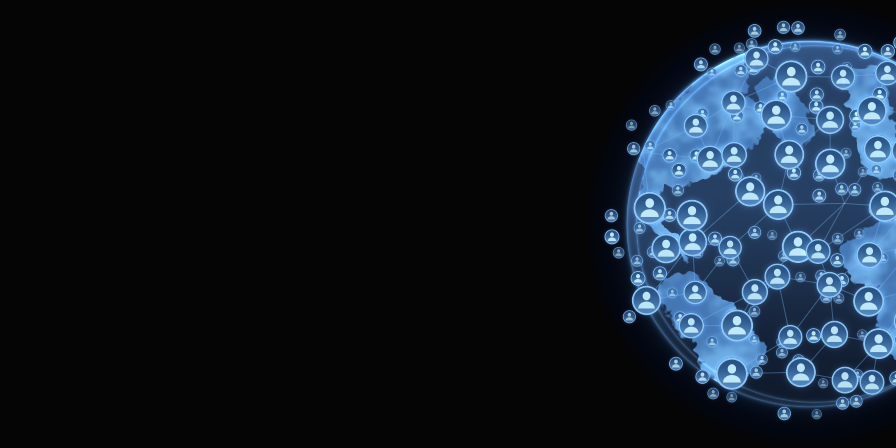
A Shadertoy shader for this background:

```glsl
// Night-blue globe at the right, covered by a linked network of user badges.

// Lengths are in canvas heights
const vec2 GLOBE_CENTER = vec2(1.807, 0.5);
const float GLOBE_RADIUS = 0.408;
const float HALO_RADIUS = 0.51;
const float BIG_CELL = 0.098;
const float SMALL_CELL = 0.046;
const float COAST_ROUGHNESS = 0.045;
const float LINK_WIDTH = 0.0011;

const vec3 BACKDROP = vec3(0.02);
const vec3 HALO = vec3(0.005, 0.018, 0.055);
const vec3 OCEAN_DARK = vec3(0.06, 0.10, 0.17);
const vec3 OCEAN = vec3(0.15, 0.25, 0.39);
const vec3 LAND_BLUE = vec3(0.28, 0.49, 0.74);
const vec3 LAND_LIGHT = vec3(0.45, 0.71, 0.94);
const vec3 BADGE_BLUE = vec3(0.16, 0.32, 0.52);
const vec3 ICE = vec3(0.75, 0.91, 0.98);

// Continents as thick strokes (start, end), relative to the globe center
const int STROKES = 10;
const vec4 STROKE[STROKES] = vec4[STROKES](
    vec4(-0.336, 0.161, -0.18, 0.33), vec4(-0.284, 0.135, -0.154, 0.227),
    vec4(-0.354, 0.109, -0.344, 0.018), vec4(-0.344, 0.005, -0.27, -0.086),
    vec4(-0.08, 0.30, -0.03, 0.21), vec4(-0.284, -0.151, -0.15, -0.28),
    vec4(-0.27, -0.19, -0.18, -0.32), vec4(0.12, 0.31, 0.17, 0.15),
    vec4(0.13, -0.08, 0.22, -0.05), vec4(0.20, -0.06, 0.20, -0.25));
const float STROKE_RADIUS[STROKES] = float[STROKES](
    0.05, 0.055, 0.02, 0.008, 0.038, 0.05, 0.04, 0.045, 0.065, 0.05);

float hash(vec2 p) {
    return fract(sin(dot(p, vec2(127.1, 311.7))) * 43758.5453);
}

float noise(vec2 p) {
    vec2 i = floor(p), f = fract(p);
    f = f * f * (3.0 - 2.0 * f);
    return mix(mix(hash(i), hash(i + vec2(1, 0)), f.x),
               mix(hash(i + vec2(0, 1)), hash(i + vec2(1, 1)), f.x), f.y);
}

float fbm(vec2 p) {
    return 0.55 * noise(p) + 0.3 * noise(p * 2.1 + 7.0) + 0.15 * noise(p * 4.3 + 3.0);
}

float segmentDistance(vec2 p, vec2 a, vec2 b) {
    vec2 ab = b - a;
    return length(p - a - ab * clamp(dot(p - a, ab) / dot(ab, ab), 0.0, 1.0));
}

float fill(float d, float pixel) { return clamp(0.5 - d / pixel, 0.0, 1.0); }

float landDistance(vec2 p) {
    float d = 1.0;
    for (int i = 0; i < STROKES; i++)
        d = min(d, segmentDistance(p, STROKE[i].xy, STROKE[i].zw) - STROKE_RADIUS[i]);
    return d + (fbm(p * 34.0) - 0.5) * COAST_ROUGHNESS;
}

vec2 nodePosition(vec2 cell, float size) {
    vec2 jitter = vec2(hash(cell + 3.1), hash(cell + 8.7)) - 0.5;
    return (cell + 0.5 + 0.62 * jitter) * size;
}

// Ringed disc holding a head and shoulders
vec3 drawBadge(vec3 color, vec2 p, float radius, float opacity, float pixel) {
    vec2 q = p / radius;
    float soft = pixel / radius, r = length(q);
    vec3 badge = mix(BADGE_BLUE, LAND_LIGHT, 0.55 * smoothstep(0.7, -0.9, q.y));
    float head = length((q - vec2(0, 0.3)) * vec2(1.1, 1.0)) - 0.29;
    float body = max(length((q + vec2(0, 0.52)) * vec2(0.8, 1.0)) - 0.44, -0.55 - q.y);
    badge = mix(badge, ICE, fill(min(head, body), soft));
    badge = mix(badge, mix(LAND_LIGHT, ICE, 0.4), fill(abs(r - 0.94) - 0.06, soft));
    color += LAND_BLUE * 0.22 * opacity * exp(-7.0 * max(r - 1.0, 0.0));
    return mix(color, badge, opacity * fill(r - 1.0, soft));
}

vec3 drawLinks(vec3 color, vec2 p, float pixel) {
    vec2 home = floor(p / BIG_CELL);
    for (int k = 0; k < 12; k++) {
        vec2 cell = home - vec2(k % 2, (k / 2) % 2);
        vec2 stepTo = k < 4 ? vec2(1, 0) : k < 8 ? vec2(0, 1) : vec2(1, 1);
        vec2 a = nodePosition(cell, BIG_CELL), b = nodePosition(cell + stepTo, BIG_CELL);
        float shown = step(0.35, hash(cell + stepTo * 5.3))
                    * step(max(length(a), length(b)), GLOBE_RADIUS);
        float line = fill(segmentDistance(p, a, b) - LINK_WIDTH, pixel);
        color = mix(color, LAND_LIGHT, 0.4 * shown * line);
    }
    return color;
}

vec3 drawBadges(vec3 color, vec2 p, float size, vec2 radii, float reach, float density, float pixel) {
    vec2 home = floor(p / size);
    for (int k = 0; k < 9; k++) {
        vec2 cell = home + vec2(k % 3, k / 3) - 1.0;
        vec2 node = nodePosition(cell, size);
        if (length(node) > reach || hash(cell + 21.0) > density) continue;
        float pick = hash(cell + 14.3);
        color = drawBadge(color, p - node, mix(radii.x, radii.y, pick), mix(density, 1.0, pick), pixel);
    }
    return color;
}

void mainImage(out vec4 fragColor, in vec2 fragCoord) {
    float pixel = 1.0 / iResolution.y;
    vec2 p = fragCoord * pixel - GLOBE_CENTER;
    float r = length(p);

    // Backdrop and halo
    vec3 color = mix(BACKDROP, HALO, smoothstep(HALO_RADIUS, HALO_RADIUS - 0.05, r));
    color += LAND_BLUE * 0.16 * exp(-45.0 * max(r - GLOBE_RADIUS, 0.0));

    // Ocean and land
    vec3 globe = mix(OCEAN_DARK, OCEAN, smoothstep(-0.42, 0.12, p.y));
    globe += OCEAN * 0.35 * smoothstep(0.3, GLOBE_RADIUS, r) * smoothstep(-0.3, 0.3, p.y);
    vec3 land = mix(LAND_BLUE, LAND_LIGHT, smoothstep(0.3, 0.75, fbm(p * 16.0 + 4.0)));
    globe = mix(globe, land, 0.92 * fill(landDistance(p), 2.0 * pixel));
    color = mix(color, globe, fill(r - GLOBE_RADIUS, pixel));

    // Bright limb with a fainter inner arc
    float limb = exp(-abs(r - GLOBE_RADIUS) * 300.0);
    float arc = exp(-abs(length(p - vec2(0.012, 0)) - 0.398) * 400.0);
    color += LAND_LIGHT * (limb * mix(0.35, 0.8, smoothstep(0.1, 0.4, p.y)) + 0.3 * arc);

    // Network
    color = drawLinks(color, p, pixel);
    color = drawBadges(color, p, SMALL_CELL, vec2(0.011, 0.017), 0.455, 0.5, pixel);
    color = drawBadges(color, p, BIG_CELL, vec2(0.026, 0.037), 0.415, 0.93, pixel);
    fragColor = vec4(color, 1.0);
}
```
